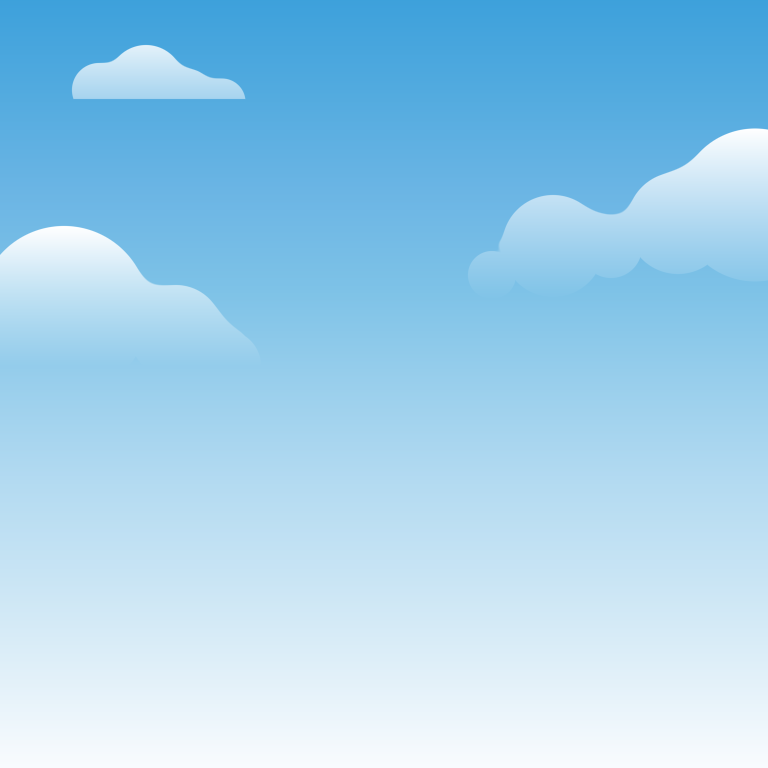
Reproduce this background procedurally as a Shadertoy shader.

```glsl
// Sky colours at even heights, from the horizon up
const int SKY_STEPS = 8;
const vec3 SKY[9] = vec3[9](
    vec3(0.975, 0.985, 0.995), vec3(0.88, 0.94, 0.975), vec3(0.785, 0.895, 0.957),
    vec3(0.70, 0.855, 0.945), vec3(0.60, 0.81, 0.925), vec3(0.49, 0.76, 0.905),
    vec3(0.42, 0.71, 0.895), vec3(0.325, 0.67, 0.875), vec3(0.24, 0.63, 0.86));
const vec3 CLOUD_COLOR = vec3(1.0);

// Cloud puffs: centre x, centre y, radius
const vec3 PUFFS[12] = vec3[12](
    vec3(0.1289, 0.8828, 0.0352), vec3(0.1901, 0.8919, 0.0495),
    vec3(0.2448, 0.8789, 0.0313), vec3(0.2891, 0.8672, 0.0306),
    vec3(0.0833, 0.5951, 0.1107), vec3(0.2292, 0.5677, 0.0612),
    vec3(0.2930, 0.5234, 0.0469),
    vec3(0.6406, 0.6419, 0.0313), vec3(0.7201, 0.6797, 0.0664),
    vec3(0.7956, 0.6784, 0.0404), vec3(0.8828, 0.7096, 0.0664),
    vec3(0.9831, 0.7331, 0.0996));

// Each cloud owns the puffs from one index up to the next
const int CLOUDS = 3;
const int FIRST_PUFF[4] = int[4](0, 4, 7, 12);

// Per cloud: base height, top height, opacity at base, opacity at top
const vec4 FADE[3] = vec4[3](
    vec4(0.8711, 0.9414, 0.48, 0.85),
    vec4(0.5234, 0.7057, 0.0, 1.0),
    vec4(0.6110, 0.8333, 0.0, 1.0));

// Per cloud: fillet size, height below which joints stay sharp
const vec2 FILLET[3] = vec2[3](
    vec2(0.018, 0.840), vec2(0.038, 0.545), vec2(0.030, 0.664));
const float FILLET_RAMP = 0.023;

float smoothUnion(float a, float b, float k) {
    float h = max(k - abs(a - b), 0.0) / k;
    return min(a, b) - h * h * k * 0.25;
}

vec3 skyColor(float height) {
    float level = clamp(height, 0.0, 1.0) * float(SKY_STEPS);
    int band = min(int(level), SKY_STEPS - 1);
    return mix(SKY[band], SKY[band + 1], level - float(band));
}

// Puffs joined by fillets, cut flat at the base
float cloudDistance(vec2 p, int cloud) {
    vec2 fillet = FILLET[cloud];
    float ramp = smoothstep(fillet.y, fillet.y + FILLET_RAMP, p.y);
    float k = max(fillet.x * ramp, 0.0001);
    float d = 10.0;
    for (int i = FIRST_PUFF[cloud]; i < FIRST_PUFF[cloud + 1]; i++) {
        vec3 puff = PUFFS[i];
        d = smoothUnion(d, length(p - puff.xy) - puff.z, k);
    }
    return max(d, FADE[cloud].x - p.y);
}

void mainImage(out vec4 fragColor, in vec2 fragCoord) {
    vec2 p = fragCoord / iResolution.y;
    float pixel = 1.0 / iResolution.y;
    vec3 color = skyColor(p.y);

    // Clouds fade toward their base
    for (int i = 0; i < CLOUDS; i++) {
        vec4 fade = FADE[i];
        float rise = clamp((p.y - fade.x) / (fade.y - fade.x), 0.0, 1.0);
        float coverage = 1.0 - smoothstep(-0.7 * pixel, 0.7 * pixel, cloudDistance(p, i));
        color = mix(color, CLOUD_COLOR, coverage * mix(fade.z, fade.w, rise));
    }
    fragColor = vec4(color, 1.0);
}
```
